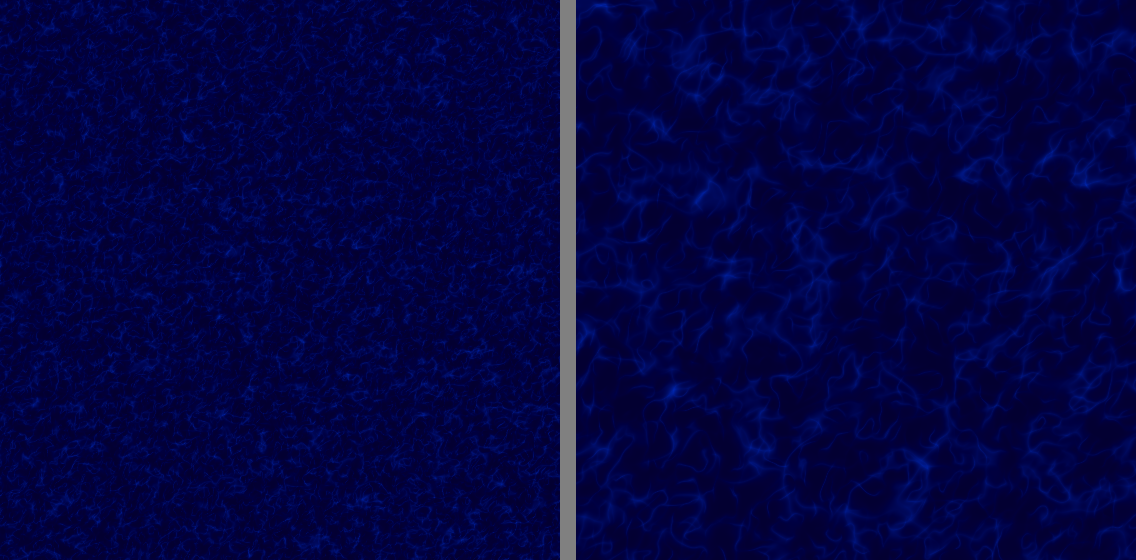
Left: the whole. Right: its middle third, enlarged.
Give the GLSL for this texture, as a WebGL 2 fragment shader.

```glsl
#version 300 es
precision highp float;

uniform vec2 u_resolution;
out vec4 fragColor;

float hash(vec2 cell) {
    return fract(sin(dot(cell, vec2(127.1, 311.7))) * 43758.5453);
}

// Contribution of one lattice corner with a random unit gradient
float corner(vec2 cell, vec2 offset) {
    float angle = 6.2832 * hash(cell);
    return dot(vec2(cos(angle), sin(angle)), offset);
}

float gradientNoise(vec2 p) {
    vec2 cell = floor(p);
    vec2 f = fract(p);
    vec2 blend = f * f * f * (f * (f * 6.0 - 15.0) + 10.0);
    vec2 e = vec2(1.0, 0.0);
    float low = mix(corner(cell, f), corner(cell + e, f - e), blend.x);
    float high = mix(corner(cell + e.yx, f - e.yx), corner(cell + 1.0, f - 1.0), blend.x);
    return mix(low, high, blend.y);
}

vec2 warp(vec2 p) {
    return vec2(gradientNoise(p), gradientNoise(p + vec2(37.4, 71.8)));
}

// Thin bright crease along the zero line of the noise
float crease(vec2 p) {
    return exp(-13.0 * abs(gradientNoise(p)));
}

// Broken layers of creases, from short wisps to fine fibres
float wisps(vec2 p) {
    float total = 0.0;
    float frequency = 28.0;
    for (int i = 0; i < 4; i++) {
        float layer = float(i);
        vec2 shift = vec2(17.3, 9.1) * (layer + 1.0);
        vec2 bent = p + warp(p * frequency * 0.7 + shift) * 0.6 / frequency;
        bent += warp(p * frequency * 1.9 - shift) * 0.22 / frequency;

        // Fibres are drawn out around the rising diagonal
        float turn = 0.7854 + 0.28 * (layer - 1.5);
        vec2 along = vec2(cos(turn), sin(turn));
        vec2 q = vec2(dot(bent, along) * 0.75, dot(bent, vec2(-along.y, along.x)) * 1.15);

        float gaps = smoothstep(-0.32, 0.42, gradientNoise(bent * frequency * 1.05 - shift * 1.7));
        total += crease(q * frequency + shift) * gaps;
        frequency *= 1.4;
    }
    return total;
}

void main() {
    vec2 p = gl_FragCoord.xy / min(u_resolution.x, u_resolution.y);

    // Navy ground rising to blue, with a little green in the brightest wisps
    float blue = 0.192 + 0.168 * wisps(p);
    float green = 0.35 * max(blue - 0.26, 0.0);
    float red = 0.01 * (1.0 - smoothstep(0.22, 0.26, blue));
    fragColor = vec4(red, green, blue, 1.0);
}
```
